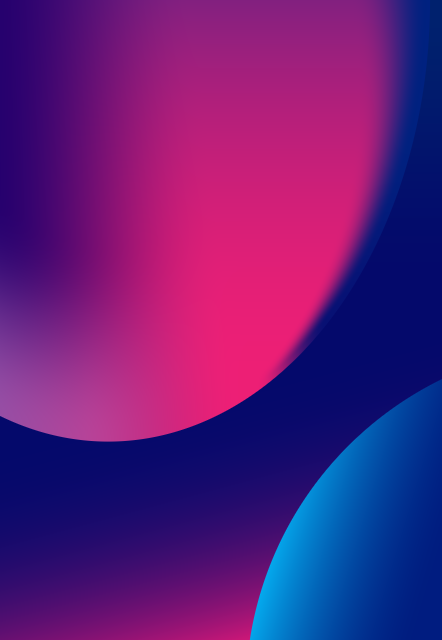
A Shadertoy shader for this background:

```glsl
// Smooth poster background: a huge pink ellipse hanging from the top and a
// blue disc rising at the lower right, over navy with a magenta floor glow.
// Each part is a distance function filled with a few blended gradients.

// Approximate signed distance to an axis-aligned ellipse
float ellipseDistance(vec2 q, vec2 radii) {
    float k = length(q / radii);
    return k * (k - 1.0) / max(length(q / (radii * radii)), 1e-4);
}

// Antialiased coverage, 1 inside the shape
float coverage(float dist) {
    return clamp(0.5 - dist * iResolution.y, 0.0, 1.0);
}

// Navy, teal towards the top, magenta towards the tilted floor
vec3 backdrop(float x, float depth) {
    vec3 navy = vec3(0.015, 0.035, 0.42);
    vec3 col = mix(vec3(0.0, 0.13, 0.43), navy, smoothstep(0.0, 0.45, depth));
    float rise = clamp((depth + 0.27 * x - 0.68) / 0.39, 0.0, 1.2);
    return mix(col, vec3(0.65, 0.08, 0.46), pow(rise, 2.5));
}

// radius is 0 at the ellipse centre and 1 on its outline
vec3 pinkFill(float x, float depth, float radius) {
    // Plum at the top to hot pink below
    float warm = 1.0 - pow(1.0 - clamp(depth / 0.6, 0.0, 1.0), 1.8);
    vec3 col = mix(vec3(0.51, 0.125, 0.50), vec3(0.93, 0.12, 0.46), warm);

    // Indigo shade on the left
    float lit = smoothstep(-0.026, 0.30 + 0.12 * depth, x);
    col = mix(vec3(0.14, 0.0, 0.43), col, lit);

    // Lilac bounce light along the lower left outline
    vec3 lilac = mix(vec3(0.70, 0.38, 0.70), vec3(0.95, 0.20, 0.52), clamp(x / 0.39, 0.0, 1.0));
    float bounce = smoothstep(0.55, 1.0, radius) * (1.0 - smoothstep(0.13, 0.39, x));
    col = mix(col, lilac, 0.8 * bounce * smoothstep(0.15, 0.5, depth));

    // Soft blue rim on the right, narrowing downwards
    float width = mix(0.26, 0.04, clamp(depth / 0.573, 0.0, 1.0));
    float rim = pow(smoothstep(1.0 - width, 0.99, radius), 1.5);
    vec3 rimColor = mix(vec3(0.0, 0.13, 0.50), vec3(0.03, 0.06, 0.45), smoothstep(0.2, 0.55, depth));
    return mix(col, rimColor, rim * smoothstep(0.40, 0.51, x));
}

// Cyan on the left falling off to royal blue
vec3 blueFill(float x, float depth) {
    float slant = x + 0.3 * (depth - 0.911);
    float light = pow(clamp((0.677 - slant) / 0.286, 0.0, 1.1), 1.7);
    return mix(vec3(0.0, 0.11, 0.50), vec3(0.02, 0.74, 0.99), light);
}

void mainImage(out vec4 fragColor, in vec2 fragCoord) {
    vec2 p = fragCoord / iResolution.y;
    float depth = 1.0 - p.y;
    vec3 col = backdrop(p.x, depth);

    // Pink ellipse
    vec2 radii = vec2(0.503, 0.690);
    vec2 q = p - vec2(0.169, 1.0);
    vec3 pink = pinkFill(p.x, depth, length(q / radii));
    col = mix(col, pink, coverage(ellipseDistance(q, radii)));

    // Blue disc
    float disc = length(p - vec2(0.930, -0.083)) - 0.546;
    col = mix(col, blueFill(p.x, depth), coverage(disc));

    fragColor = vec4(col, 1.0);
}
```
